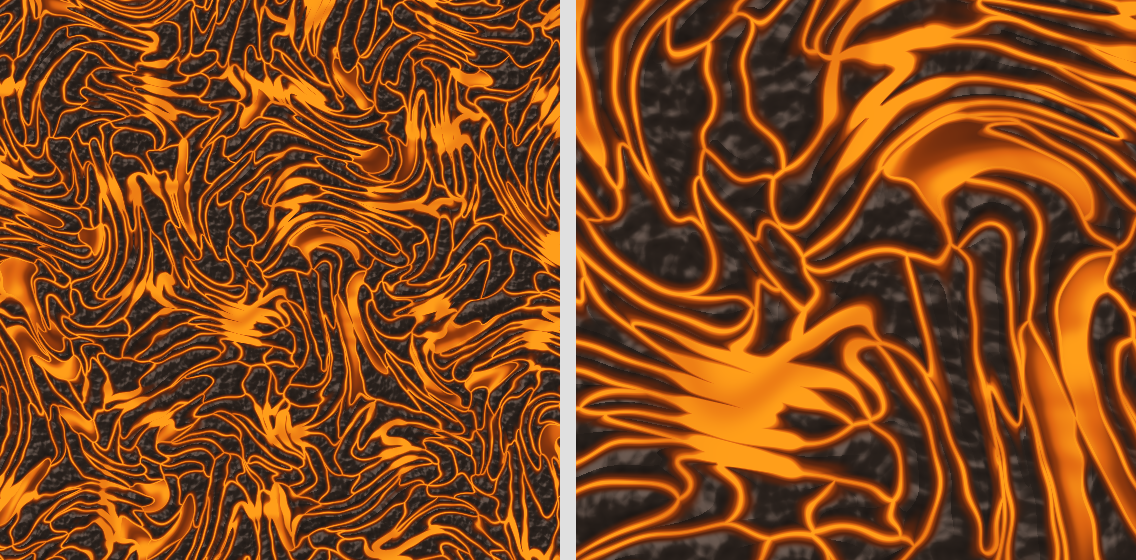
Left, the full canvas; right, a detail of the centre.
Give the GLSL for this texture, as a WebGL 2 fragment shader.

```glsl
#version 300 es
precision highp float;

uniform vec2 u_resolution;
out vec4 fragColor;

vec2 hash2(vec2 cell) {
    vec3 v = fract(cell.xyx * vec3(0.1031, 0.1030, 0.0973));
    v += dot(v, v.yzx + 33.33);
    return fract((v.xx + v.yz) * v.zy);
}

// Layered sines that bend and fold the plane into swirls
vec2 foldPlane(vec2 p, float strength) {
    float freq = 1.0;
    for (int i = 0; i < 5; i++) {
        p = mat2(0.8, 0.6, -0.6, 0.8) * p;
        p += strength * sin(freq * p.yx + vec2(1.7, 4.1) * float(i + 1)) / freq;
        freq *= 1.57;
    }
    return p;
}

// Folded plane whose grain size varies from place to place
vec2 slabSpace(vec2 uv) {
    vec2 spread = uv + 0.022 * sin(uv.yx * vec2(17.0, 21.0) + uv * 9.0);
    vec2 folded = foldPlane(spread * 14.0 + vec2(3.1, 7.4), 0.66);
    return folded * 1.4 + 40.0;
}

// Distance to the nearest cell centre
float pebble(vec2 p) {
    vec2 base = floor(p);
    float nearest = 4.0;
    for (int y = -1; y <= 1; y++)
    for (int x = -1; x <= 1; x++) {
        vec2 cell = base + vec2(x, y);
        vec2 r = cell + hash2(cell) - p;
        nearest = min(nearest, dot(r, r));
    }
    return sqrt(nearest);
}

float relief(vec2 p) {
    return pebble(p) + 0.4 * pebble(p * 2.3 + 17.0);
}

// x: border distance in canvas units, yz: direction to it, w: slab id
vec4 slabs(vec2 q, mat2 jacobian) {
    vec2 base = floor(q), home = base, toHome = vec2(0.0);
    float nearest = 8.0;
    for (int y = -1; y <= 1; y++)
    for (int x = -1; x <= 1; x++) {
        vec2 cell = base + vec2(x, y);
        vec2 r = cell + hash2(cell) - q;
        if (dot(r, r) < nearest) {
            nearest = dot(r, r);
            toHome = r;
            home = cell;
        }
    }
    vec3 border = vec3(1.0, 0.0, 0.0);
    for (int y = -2; y <= 2; y++)
    for (int x = -2; x <= 2; x++) {
        vec2 cell = home + vec2(x, y);
        vec2 r = cell + hash2(cell) - q;
        vec2 across = r - toHome;
        if (dot(across, across) > 1e-5) {
            vec2 n = normalize(across);
            vec2 slope = n * jacobian;
            float steep = max(length(slope), 6.0);
            float d = dot(0.5 * (r + toHome), n) / steep;
            if (d < border.x) border = vec3(d, slope / steep);
        }
    }
    return vec4(border, hash2(home + 91.0).x);
}

vec3 lavaRamp(vec3 rock, float heat) {
    vec3 c = mix(rock, vec3(0.34, 0.14, 0.06), smoothstep(0.08, 0.36, heat));
    c = mix(c, vec3(0.56, 0.22, 0.05), smoothstep(0.34, 0.56, heat));
    c = mix(c, vec3(0.88, 0.40, 0.07), smoothstep(0.54, 0.78, heat));
    return mix(c, vec3(1.0, 0.62, 0.10), smoothstep(0.74, 0.96, heat));
}

vec3 rockColor(vec2 p, vec2 outward, float d) {
    vec2 light = normalize(vec2(-0.5, 0.85));
    float bump = relief(p) - relief(p + light * 0.3);
    float dome = dot(outward, light) * (1.0 - smoothstep(0.003, 0.016, d));
    float sheen = smoothstep(-0.05, 0.6, bump + 0.4 * dome);
    float shade = 0.95 + 0.35 * bump + 0.25 * dome;
    return vec3(0.175, 0.14, 0.12) * max(shade, 0.5) + vec3(0.20, 0.175, 0.165) * sheen;
}

void main() {
    vec2 uv = gl_FragCoord.xy / u_resolution.y;
    float stepSize = 0.0006;
    vec2 q = slabSpace(uv);
    mat2 jacobian = mat2(slabSpace(uv + vec2(stepSize, 0.0)) - q,
                         slabSpace(uv + vec2(0.0, stepSize)) - q) / stepSize;

    // Ragged slab outlines
    vec2 ragged = q + 0.04 * sin(uv.yx * vec2(170.0, 150.0) + 2.0 * q);
    vec4 slab = slabs(ragged, jacobian);

    // Cracks widen into small scattered pools where the melt wells up
    vec2 drift = foldPlane(uv * 19.0 + 5.0, 0.6);
    float well = 0.5 + 0.25 * (sin(drift.x * 1.3) + sin(drift.y * 1.7 + 1.0));
    float crack = mix(0.0005, 0.0062, smoothstep(0.70, 1.0, well));
    float halo = mix(0.0028, 0.0046, well);
    float heat = exp(-max(slab.x - crack, 0.0) / halo);

    // A few slabs are still molten, with streaks that cool in the middle
    float streak = 0.5 + 0.5 * sin(q.x * 3.0 + 2.0 * sin(q.y * 2.0 + uv.x * 30.0));
    float molten = step(0.94, slab.w);
    heat = max(heat, molten * mix(0.48, 0.98, streak));
    heat *= 0.92 + 0.08 * sin(drift.x * 2.0 + 3.0 * sin(drift.y * 1.5));

    vec3 rock = rockColor(uv * 70.0 + q * 0.8, slab.yz, slab.x);
    fragColor = vec4(lavaRamp(rock, heat), 1.0);
}
```
